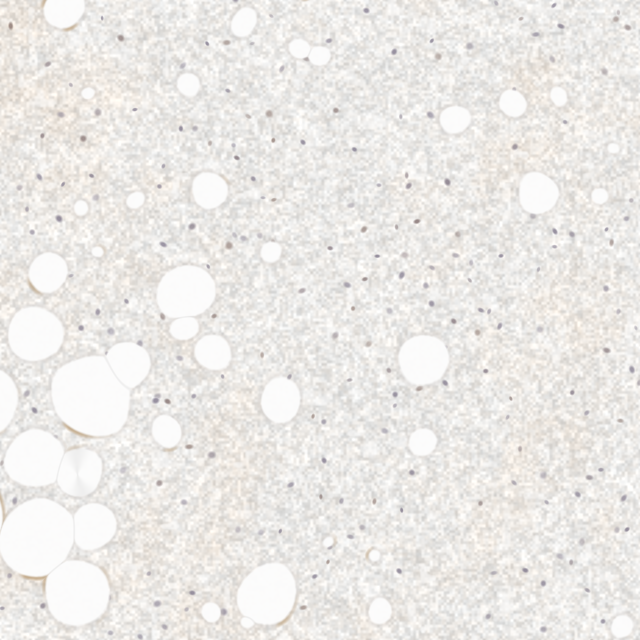
A WebGL 1 fragment shader for this texture:

```glsl
precision highp float;
uniform vec2 u_resolution;

const vec3 TISSUE = vec3(0.922, 0.916, 0.906);
const vec3 BEIGE = vec3(0.935, 0.895, 0.850);
const vec3 LUMEN = vec3(0.988, 0.987, 0.986);
const vec3 RIM = vec3(0.83, 0.81, 0.80);
const vec3 VIOLET = vec3(0.53, 0.50, 0.57);
const vec3 UMBER = vec3(0.55, 0.47, 0.44);
const vec3 AMBER = vec3(0.73, 0.61, 0.45);

float hash(vec2 p) {
  vec3 q = fract(p.xyx * 0.1031);
  q += dot(q, q.yzx + 33.33);
  return fract((q.x + q.y) * q.z);
}

vec2 hash2(vec2 p) {
  return vec2(hash(p + 17.3), hash(p + 71.9));
}

float noise(vec2 p) {
  vec2 cell = floor(p);
  vec2 f = fract(p);
  f = f * f * (3.0 - 2.0 * f);
  float low = mix(hash(cell), hash(cell + vec2(1.0, 0.0)), f.x);
  float high = mix(hash(cell + vec2(0.0, 1.0)), hash(cell + 1.0), f.x);
  return mix(low, high, f.y);
}

// Keeps the two smallest distances, nearest first
vec2 keepNearest(vec2 nearest, float d) {
  return vec2(min(nearest.x, d), min(nearest.y, max(nearest.x, d)));
}

// Packed discs on a golden-angle spiral
vec2 cluster(vec2 nearest, vec2 p, vec2 centre, float spacing, float count, float seed) {
  for (int i = 0; i < 12; i++) {
    float k = float(i);
    if (k >= count) break;
    float angle = k * 2.4 + seed;
    vec2 offset = spacing * sqrt(k) * vec2(1.2 * cos(angle), 0.72 * sin(angle));
    float radius = spacing * mix(0.32, 0.85, hash(vec2(k, seed)));
    nearest = keepNearest(nearest, length(p - centre - offset) - radius);
  }
  return nearest;
}

// Sparse single discs on a jittered grid
vec2 scatteredDiscs(vec2 nearest, vec2 p, float size, float share, float seed) {
  vec2 home = floor(p / size);
  for (int y = -1; y <= 1; y++) {
    for (int x = -1; x <= 1; x++) {
      vec2 cell = home + vec2(float(x), float(y));
      vec2 id = cell + seed;
      if (hash(id) > share) continue;
      vec2 centre = (cell + 0.2 + 0.6 * hash2(id)) * size;
      float radius = size * mix(0.09, 0.26, hash(id + 5.7));
      nearest = keepNearest(nearest, length(p - centre) - radius);
    }
  }
  return nearest;
}

// Small oval nuclei: x is coverage, y is the tint of the strongest one
vec2 nuclei(vec2 p, float size, float seed) {
  vec2 home = floor(p / size);
  vec2 result = vec2(0.0);
  for (int y = -1; y <= 1; y++) {
    for (int x = -1; x <= 1; x++) {
      vec2 cell = home + vec2(float(x), float(y));
      vec2 id = cell + seed;
      float share = mix(0.15, 0.72, noise(cell * 0.3 + seed));
      if (hash(id) > share) continue;
      vec2 d = p - (cell + hash2(id)) * size;
      float angle = 6.283 * hash(id + 3.1);
      float c = cos(angle);
      float s = sin(angle);
      d = vec2(c * d.x + s * d.y, c * d.y - s * d.x);
      d.y *= mix(1.0, 1.7, hash(id + 9.4));
      float radius = mix(0.0045, 0.0078, hash(id + 6.2));
      float cover = 1.0 - smoothstep(0.3 * radius, 1.15 * radius, length(d));
      cover *= mix(0.45, 1.0, hash(id + 8.8));
      if (cover > result.x) result = vec2(cover, hash(id + 2.6));
    }
  }
  return result;
}

void main() {
  vec2 uv = gl_FragCoord.xy / u_resolution;

  // Mottled, grainy tissue
  float grain = 0.6 * noise(uv * 230.0) + 0.4 * noise(uv * 115.0 + 40.0) - 0.5;
  float cloud = noise(uv * 14.0 + 8.0) - 0.5;
  float warmth = smoothstep(0.5, 0.95, 0.6 * noise(uv * 6.0 + 3.0) + 0.4 * noise(uv * 21.0));
  vec3 color = mix(TISSUE, BEIGE, 0.65 * warmth);
  color += 0.22 * grain + 0.016 * cloud;
  color += 0.02 * (noise(uv * 150.0 + 90.0) - 0.5) * vec3(1.0, 0.0, -1.0);
  float fleck = smoothstep(0.72, 0.95, noise(uv * 62.0 + 25.0));
  color = mix(color, LUMEN, 0.5 * fleck);

  // Nuclei, mostly violet grey
  vec2 nucleus = nuclei(uv, 0.042, 12.0);
  vec3 stain = mix(VIOLET, UMBER, smoothstep(0.55, 0.95, nucleus.y));
  color = mix(color, stain, 0.88 * nucleus.x);

  // Round vacuoles with slightly uneven outlines
  vec2 wobble = vec2(noise(uv * 16.0), noise(uv * 16.0 + 50.0)) - 0.5;
  vec2 p = uv + 0.014 * wobble;
  vec2 nearest = vec2(1.0);
  nearest = cluster(nearest, p, vec2(0.20, 0.43), 0.080, 10.0, 1.7);
  nearest = cluster(nearest, p, vec2(0.06, 0.16), 0.075, 6.0, 4.2);
  nearest = scatteredDiscs(nearest, p, 0.19, 0.38, 31.0);
  nearest = scatteredDiscs(nearest, p, 0.09, 0.10, 57.0);

  // Thin rims, amber deposits and faint walls between touching vacuoles
  float rim = 1.0 - smoothstep(0.0, 0.006, abs(nearest.x - 0.002));
  float deposit = rim * smoothstep(0.72, 0.9, noise(uv * 18.0 + 66.0));
  color = mix(color, RIM, 0.35 * rim);
  color = mix(color, AMBER, 0.7 * deposit);
  float inside = 1.0 - smoothstep(-0.003, 0.002, nearest.x);
  float wall = 1.0 - smoothstep(0.0, 0.005, nearest.y - nearest.x);
  vec3 lumen = LUMEN + 0.008 * grain - 0.05 * wall;
  color = mix(color, lumen, inside);

  gl_FragColor = vec4(clamp(color, 0.0, 1.0), 1.0);
}
```
